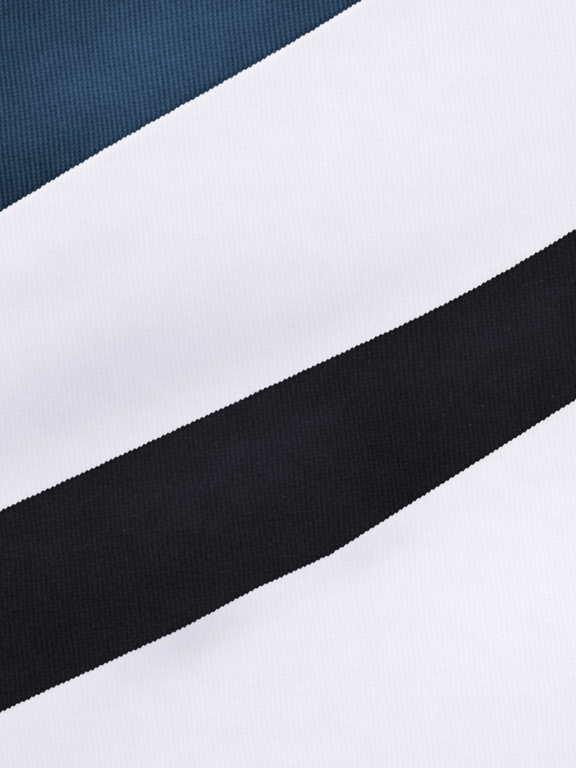
Give the GLSL for this texture, as a WebGL 1 fragment shader.

```glsl
precision highp float;
// Close view of knitted cloth: white fabric with a blue corner and a dark
// diagonal band. Edge curves split the colours, soft elliptical shades form
// the folds, and ribs, stitches and gradient noise make the knit.

#define RIB_PITCH 0.0066
#define STITCH_PITCH 0.0052
#define RIB_TILT 0.10
#define EDGE_FRAY 0.0008
#define FUZZ_SCALE 190.0
#define WHITE_CLOTH vec3(0.925, 0.918, 0.945)
#define BLUE_CLOTH vec3(0.175, 0.270, 0.370)
#define DARK_CLOTH vec3(0.118, 0.114, 0.136)

uniform vec2 u_resolution;

vec2 hashGradient(vec2 cell) {
  vec3 q = fract(cell.xyx * vec3(0.1031, 0.1030, 0.0973));
  q += dot(q, q.yzx + 33.33);
  float angle = 6.2832 * fract((q.x + q.y) * q.z);
  return vec2(cos(angle), sin(angle));
}

float gradientNoise(vec2 p) {
  vec2 i = floor(p), f = fract(p);
  vec2 w = f * f * f * (f * (f * 6.0 - 15.0) + 10.0);
  float a = dot(hashGradient(i), f);
  float b = dot(hashGradient(i + vec2(1.0, 0.0)), f - vec2(1.0, 0.0));
  float c = dot(hashGradient(i + vec2(0.0, 1.0)), f - vec2(0.0, 1.0));
  float d = dot(hashGradient(i + vec2(1.0)), f - vec2(1.0));
  return mix(mix(a, b, w.x), mix(c, d, w.x), w.y);
}

float fractalNoise(vec2 p) {
  float sum = 0.0, gain = 0.6;
  for (int k = 0; k < 4; k++) {
    sum += gain * gradientNoise(p);
    p = mat2(1.6, 1.2, -1.2, 1.6) * p + 7.3;
    gain *= 0.55;
  }
  return sum;
}

// Soft ellipse of shade whose long axis follows the diagonal of the bands.
float foldShade(vec2 p, vec2 centre, vec2 radii) {
  vec2 d = p - centre;
  vec2 q = vec2(dot(d, vec2(0.895, 0.446)), dot(d, vec2(-0.446, 0.895))) / radii;
  return exp(-dot(q, q));
}

// Heights of the three colour boundaries.
float blueEdge(float x) {
  return 0.724 + 0.586 * x + 0.002 * sin(x * 13.0);
}
float bandTop(float x) {
  float bend = max(x - 0.5, 0.0);
  return 0.3346 + 0.462 * x + 0.34 * bend * bend;
}
float bandBottom(float x) {
  return 0.0729 + 0.461 * x + 0.007 * smoothstep(0.23, 0.34, x)
       + 0.17 * max(x - 0.43, 0.0);
}

void main() {
  vec2 p = gl_FragCoord.xy / u_resolution.y;
  float soft = 0.75 / u_resolution.y + 0.0004;

  // Knit structure: leaning ribs crossed by rows of stitches.
  float drift = 0.004 * gradientNoise(p * 9.0);
  float rib = sin((p.x + RIB_TILT * p.y + drift) / RIB_PITCH * 6.2832);
  float rowPhase = (p.y - 0.12 * p.x + drift) / STITCH_PITCH * 6.2832;
  float stitch = sin(rowPhase + 1.3 * rib);
  float fuzz = fractalNoise(p * FUZZ_SCALE);
  float mottled = fractalNoise(p * vec2(22.0, 30.0));

  // Signed distances to the boundaries, positive above each one.
  float fray = EDGE_FRAY * (rib + 1.5 * gradientNoise(p * 70.0));
  float toBlue = (p.y - blueEdge(p.x) + fray) * 0.863;
  float toTop = (p.y - bandTop(p.x) + fray) * 0.905;
  float toBottom = (p.y - bandBottom(p.x) + fray) * 0.895;

  // White cloth with its folds.
  float shade = 0.065 * foldShade(p, vec2(0.10, 0.49), vec2(0.30, 0.085));
  shade += 0.025 * foldShade(p, vec2(0.05, 0.63), vec2(0.16, 0.035));
  shade += 0.030 * foldShade(p, vec2(0.42, 0.585), vec2(0.22, 0.040));
  shade += 0.060 * foldShade(p, vec2(0.25, 0.170), vec2(0.10, 0.032));
  shade += 0.035 * foldShade(p, vec2(0.48, 0.285), vec2(0.09, 0.025));
  shade += 0.025 * foldShade(p, vec2(0.02, 0.00), vec2(0.22, 0.10));
  float glow = 0.022 * foldShade(p, vec2(0.70, 0.24), vec2(0.25, 0.16));
  glow += 0.012 * foldShade(p, vec2(0.50, 0.86), vec2(0.30, 0.12));
  vec3 white = WHITE_CLOTH + glow - shade * vec3(1.08, 1.06, 0.82);
  white += 0.006 * rib + 0.005 * stitch + 0.022 * fuzz + 0.014 * mottled;

  // Blue cloth: strong ribs, darker at the left and along the seam.
  float blueLight = 0.90 + 0.22 * foldShade(p, vec2(0.20, 0.93), vec2(0.22, 0.08));
  blueLight -= 0.16 * foldShade(p, vec2(0.0, 0.75), vec2(0.12, 0.05));
  blueLight += 0.17 * rib + 0.08 * stitch + 0.28 * fuzz + 0.14 * mottled;
  vec3 blue = BLUE_CLOTH * blueLight * (0.80 + 0.20 * smoothstep(0.0, 0.010, toBlue));

  // Dark band: faint creases, ribs and scattered pale fibres.
  float darkLight = 0.96 + 0.22 * foldShade(p, vec2(0.32, 0.40), vec2(0.22, 0.07));
  darkLight += 0.16 * foldShade(p, vec2(0.67, 0.57), vec2(0.14, 0.06));
  darkLight -= 0.14 * foldShade(p, vec2(0.51, 0.42), vec2(0.06, 0.10));
  darkLight -= 0.12 * foldShade(p, vec2(0.05, 0.17), vec2(0.20, 0.07));
  darkLight += 0.11 * rib + 0.08 * stitch + 0.42 * fuzz + 0.18 * mottled;
  float fibre = smoothstep(0.42, 0.62, gradientNoise(p * vec2(120.0, 160.0)));
  float rim = smoothstep(0.0, 0.006, min(-toTop, toBottom));
  vec3 dark = DARK_CLOTH * darkLight * (0.82 + 0.18 * rim) + 0.05 * fibre;

  // Seams: a light lip below the blue and thin shadows beside the band.
  white += 0.025 * exp(-abs(toBlue + 0.004) / 0.003);
  white -= 0.022 * exp(-max(max(toTop, -toBottom), 0.0) / 0.004);

  float inBlue = smoothstep(-soft, soft, toBlue);
  float inBand = smoothstep(-soft, soft, -toTop) * smoothstep(-soft, soft, toBottom);
  vec3 colour = mix(mix(white, blue, inBlue), dark, inBand);
  gl_FragColor = vec4(clamp(colour, 0.0, 1.0), 1.0);
}
```
